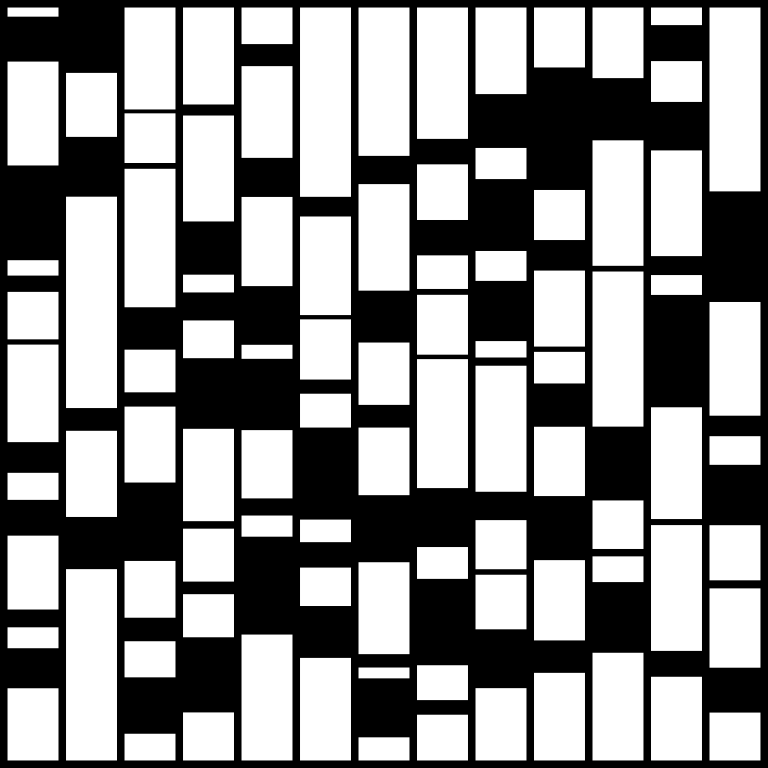
A Shadertoy shader for this pattern:

```glsl
// Thirteen columns of white bars on black, each column split at random heights.
// Hashed bar and gap lengths are scaled so every column fills the frame exactly,
// then the antialiased coverage of each bar is summed from the top down.

const int COLUMNS = 13;
const int BAR_COUNT[COLUMNS] = int[](9, 4, 8, 8, 7, 7, 7, 8, 8, 7, 6, 7, 6);
const int SPARSE_COUNT = 4;          // columns this sparse start with a gap
const float GUTTER = 0.0098;         // black line between columns and at the frame
const float SHARE_MIN = 0.57;        // white share of a column
const float SHARE_MAX = 0.74;
const float BAR_MIN = 0.06;          // shortest bar and gap, relative to longest
const float GAP_MIN = 0.04;
const float BAR_SKEW = 1.2;          // higher values favour short lengths
const float GAP_SKEW = 1.5;
const uint SEED = 17u;
const vec3 BAR_COLOR = vec3(1.0);
const vec3 GROUND_COLOR = vec3(0.0);

// Integer hash of column and slot, returned in 0..1
float rand(int column, int slot) {
    uint h = uint(column) * 7919u + uint(slot) * 104729u + SEED;
    h = (h ^ (h >> 16)) * 0x7feb352du;
    h = (h ^ (h >> 15)) * 0x846ca68bu;
    h ^= h >> 16;
    return float(h >> 8) / exp2(24.0);
}

float barWeight(int column, int i) {
    return mix(BAR_MIN, 1.0, pow(rand(column, 2 * i + 1), BAR_SKEW));
}

// Weight of the gap above bar i; the first bar usually touches the frame
float gapWeight(int column, int i) {
    if (i == 0 && BAR_COUNT[column] > SPARSE_COUNT) return 0.0;
    return mix(GAP_MIN, 1.0, pow(rand(column, 2 * i + 2), GAP_SKEW));
}

// White coverage of one column at a depth measured from its top
float columnBars(int column, float depth, float pixel) {
    int count = BAR_COUNT[column];
    float barSum = 0.0, gapSum = 0.0;
    for (int i = 0; i < count; i++) {
        barSum += barWeight(column, i);
        gapSum += gapWeight(column, i);
    }

    float height = 1.0 - 2.0 * GUTTER;
    float share = mix(SHARE_MIN, SHARE_MAX, rand(column, 0));
    float barScale = height * share / barSum;
    float gapScale = height * (1.0 - share) / gapSum;

    float coverage = 0.0, edge = 0.0;
    for (int i = 0; i < count; i++) {
        float top = edge + gapScale * gapWeight(column, i);
        edge = top + barScale * barWeight(column, i);
        float inside = min(depth - top, edge - depth);
        coverage += clamp(inside / pixel + 0.5, 0.0, 1.0);
    }
    return min(coverage, 1.0);
}

void mainImage(out vec4 fragColor, in vec2 fragCoord) {
    vec2 uv = fragCoord / iResolution.xy;
    vec2 pixel = 1.0 / iResolution.xy;

    // Column index and distance from the column axis
    float pitch = (1.0 - GUTTER) / float(COLUMNS);
    float x = (uv.x - 0.5 * GUTTER) / pitch;
    int column = clamp(int(floor(x)), 0, COLUMNS - 1);
    float offset = abs(x - float(column) - 0.5) * pitch;

    float across = clamp((0.5 * (pitch - GUTTER) - offset) / pixel.x + 0.5, 0.0, 1.0);
    float down = columnBars(column, 1.0 - GUTTER - uv.y, pixel.y);

    fragColor = vec4(mix(GROUND_COLOR, BAR_COLOR, across * down), 1.0);
}
```
